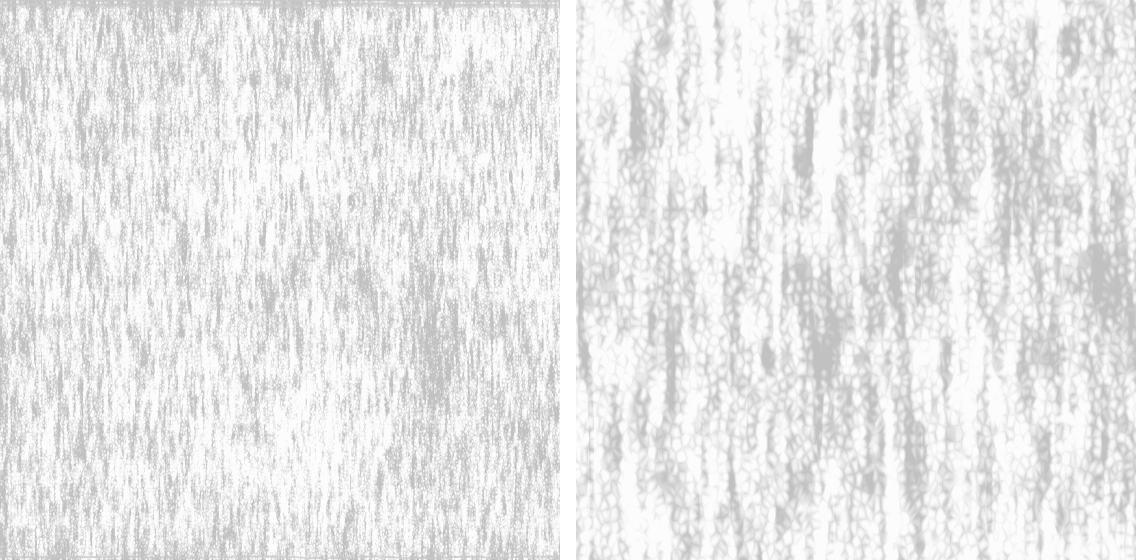
Left: the whole. Right: its middle third, enlarged.
Give the GLSL for this texture, as a Shadertoy shader.

```glsl
// Worn pale whitewash with fine vertical grey grain and smudged top and bottom edges

vec2 hash2(vec2 p) {
    vec3 q = fract(p.xyx * vec3(0.1031, 0.1030, 0.0973));
    q += dot(q, q.yzx + 33.33);
    return fract((q.xx + q.yz) * q.zy);
}

// Smooth value noise, from -1 to 1
float noise(vec2 p) {
    vec2 i = floor(p), f = fract(p);
    f = f * f * (3.0 - 2.0 * f);
    float low = mix(hash2(i).x, hash2(i + vec2(1, 0)).x, f.x);
    float high = mix(hash2(i + vec2(0, 1)).x, hash2(i + 1.0).x, f.x);
    return 2.0 * mix(low, high, f.y) - 1.0;
}

// Gap between the two nearest cell centres: zero on the net of borders
float cellGap(vec2 p) {
    vec2 i = floor(p), f = fract(p);
    float first = 8.0, second = 8.0;
    for (int y = -1; y <= 1; y++) {
        for (int x = -1; x <= 1; x++) {
            vec2 cell = vec2(x, y);
            float d = length(cell + hash2(i + cell) - f);
            second = min(second, max(first, d));
            first = min(first, d);
        }
    }
    return second - first;
}

// Soft elliptical spot
float spot(vec2 p, vec2 centre, vec2 size) {
    vec2 d = (p - centre) / size;
    return exp(-dot(d, d));
}

void mainImage(out vec4 fragColor, in vec2 fragCoord) {
    vec2 uv = fragCoord / iResolution.xy;
    vec2 p = uv + vec2(0.001 * noise(uv * vec2(30, 25)), 0.0);

    // Broad worn and dirty areas
    float grime = -0.12 + 0.4 * noise(p * vec2(7, 3) + 4.3);
    grime += 0.45 * noise(p * vec2(24, 7) + 17.0);
    grime += 1.3 * spot(uv, vec2(0.765, 0.36), vec2(0.025, 0.15));
    grime += 0.6 * spot(uv, vec2(0.71, 0.44), vec2(0.09, 0.13));
    grime += 0.7 * spot(uv, vec2(0.31, 0.95), vec2(0.035, 0.10));
    grime += 0.6 * spot(uv, vec2(0.53, 0.89), vec2(0.025, 0.08));
    grime -= 0.8 * spot(uv, vec2(0.53, 0.70), vec2(0.13, 0.09));
    grime -= 0.8 * spot(uv, vec2(0.56, 0.20), vec2(0.06, 0.15));
    grime -= 0.9 * spot(uv, vec2(0.86, 0.92), vec2(0.10, 0.08));

    // Vertical grain at several widths, with sparse darker strokes
    grime += 0.45 * noise(p * vec2(75, 14) + 31.0);
    grime += 0.9 * noise(p * vec2(165, 26) + 53.0);
    grime += 1.4 * noise(p * vec2(256, 42) + 71.0);
    grime += 1.3 * smoothstep(0.4, 0.75, noise(p * vec2(190, 22) + 97.0));

    // Fine net of small upright cells
    grime += 2.3 * (0.33 - cellGap(p * vec2(215, 140)));
    grime += 0.9 * noise(p * vec2(300, 170) + 11.0);

    // Smudged borders
    float wobble = 0.0015 * noise(uv * vec2(18, 3));
    float top = 1.0 - uv.y + wobble;
    float bottom = uv.y + wobble;
    grime += 1.1 * exp(-top * 50.0) + 0.9 * exp(-bottom * 30.0);
    grime += 0.3 * exp(-uv.x * 30.0);

    float tone = smoothstep(-1.3, 2.6, grime);
    float band = smoothstep(0.016, 0.009, top) * smoothstep(0.005, 0.007, top);
    band = max(band, smoothstep(0.004, 0.002, top));
    band = max(band, smoothstep(0.0025, 0.004, bottom) * smoothstep(0.008, 0.005, bottom));
    tone = mix(tone, 0.85, band * (0.75 + 0.25 * noise(uv * vec2(60, 200))));

    fragColor = vec4(vec3(mix(0.988, 0.755, tone)), 1.0);
}
```
